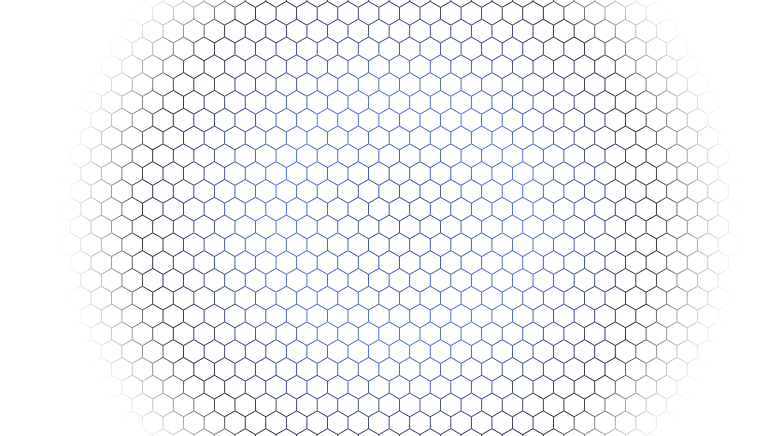
Give the GLSL for this pattern, as a Shadertoy shader.

```glsl
// Lengths are fractions of the canvas height
const float CELL_WIDTH = 0.04715;
const float LINE_WIDTH = 0.0019;
const vec2 LATTICE_SHIFT = vec2(-0.25, 0.4330127);  // in cell widths
const vec2 GLOW_CENTER = vec2(0.036, -0.004);
const float RING_RADIUS = 0.30;
const float RIM_RADIUS = 0.59;
const float FADE_RADIUS = 0.79;
const float FADE_POWER = 1.45;

const vec3 PAPER = vec3(1.0);
const vec3 CORE_BLUE = vec3(0.08, 0.18, 0.58);
const vec3 RING_BLUE = vec3(0.20, 0.34, 0.81);
const vec3 RIM_NAVY = vec3(0.04, 0.04, 0.13);

// Distance to the nearest edge of a pointy-top honeycomb with unit cell width
float honeycombEdge(vec2 p) {
    vec2 period = vec2(1.0, sqrt(3.0));
    vec2 a = p - period * round(p / period);
    vec2 shifted = p - 0.5 * period;
    vec2 b = shifted - period * round(shifted / period);
    vec2 local = abs(dot(a, a) < dot(b, b) ? a : b);
    return 0.5 - max(local.x, dot(local, 0.5 * period));
}

// Share of a pixel covered by a thin line
float lineCoverage(float dist, float width, float pixel) {
    float lo = max(dist - 0.5 * pixel, -0.5 * width);
    float hi = min(dist + 0.5 * pixel, 0.5 * width);
    return clamp((hi - lo) / pixel, 0.0, 1.0);
}

// Deep blue core, bright ring, dark rim
vec3 inkColor(float radius) {
    vec3 ink = mix(CORE_BLUE, RING_BLUE, smoothstep(0.0, RING_RADIUS, radius));
    float darkening = clamp((radius - RING_RADIUS) / (RIM_RADIUS - RING_RADIUS), 0.0, 1.0);
    return mix(ink, RIM_NAVY, darkening);
}

void mainImage(out vec4 fragColor, in vec2 fragCoord) {
    float pixel = 1.0 / iResolution.y;
    vec2 p = (fragCoord - 0.5 * iResolution.xy) * pixel;

    // Honeycomb lines
    float edge = honeycombEdge(p / CELL_WIDTH - LATTICE_SHIFT) * CELL_WIDTH;
    float line = lineCoverage(edge, LINE_WIDTH, pixel);

    // Radial tint and outer fade
    float radius = length(p - GLOW_CENTER);
    float remaining = clamp((FADE_RADIUS - radius) / (FADE_RADIUS - RIM_RADIUS), 0.0, 1.0);
    float opacity = pow(remaining, FADE_POWER);

    fragColor = vec4(mix(PAPER, inkColor(radius), line * opacity), 1.0);
}
```
